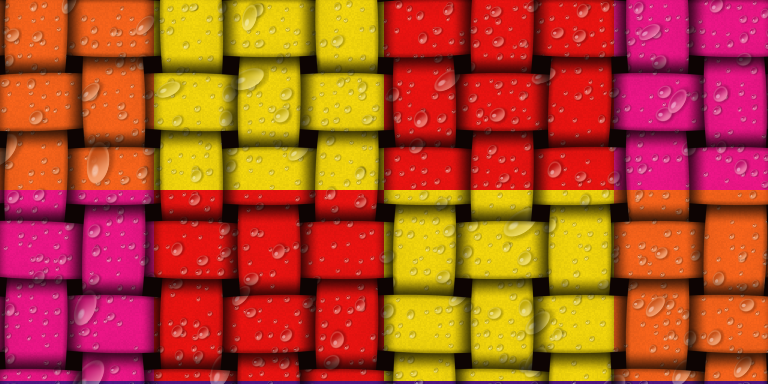
Write a WebGL 1 fragment shader that draws this pattern.

```glsl
precision highp float;
uniform vec2 u_resolution;

vec2 hash2(vec2 p) {
  vec3 q = fract(p.xyx * vec3(0.1031, 0.1030, 0.0973));
  q += dot(q, q.yzx + 33.33);
  return fract((q.xx + q.yz) * q.zy);
}

// Dye blocks: four columns, mirrored in the lower half
vec3 dye(vec2 p) {
  float block = clamp(floor((p.x - 1.0) / 0.599) + 2.0, 0.0, 3.0);
  if (p.y > 0.495) block = 3.0 - block;
  vec3 color = vec3(0.93, 0.37, 0.10);
  if (block > 0.5) color = vec3(0.91, 0.80, 0.04);
  if (block > 1.5) color = vec3(0.88, 0.07, 0.06);
  if (block > 2.5) color = vec3(0.89, 0.08, 0.50);
  return mix(color, vec3(0.30, 0.08, 0.50), step(0.992, p.y));
}

// Raised strip of one weave cell: x = coverage, y = shading
vec2 strip(vec2 g, vec2 cell, float pixel) {
  vec2 d = g - cell;
  bool vertical = mod(cell.x + cell.y, 2.0) < 0.5;
  float along = vertical ? d.y : d.x;
  float across = vertical ? d.x : d.y;
  across += (hash2(cell + 17.0).x - 0.5) * 0.07 * along;
  float halfWidth = (vertical ? 0.405 : 0.392) - 0.06 * along * along;
  float edge = halfWidth - abs(across);
  float shade = 1.0 - 0.75 * smoothstep(0.34, 0.64, abs(along));
  shade *= mix(0.72, 1.0, smoothstep(0.0, 0.07, edge));
  shade *= 1.03 - 0.35 * across * across;
  return vec2(smoothstep(-0.7 * pixel, 0.7 * pixel, edge), shade);
}

// One layer of scattered water drops, at most one per grid cell
vec3 addDrops(vec3 color, vec3 base, vec2 p, float size, float density, float stretch) {
  vec2 g = p / size;
  vec2 id = floor(g) + 40.0;
  vec2 place = hash2(id + size * 311.0);
  vec2 kind = hash2(id + size * 733.0 + 91.0);
  float radius = mix(0.16, 0.31, kind.x * kind.x);
  vec2 q = fract(g) - 0.5 - (place - 0.5) * (0.92 - 2.0 * radius);
  float angle = 0.35 + kind.y * 1.1;
  float c = cos(angle);
  float s = sin(angle);
  vec2 local = vec2(c * q.x - s * q.y, s * q.x + c * q.y) / radius;
  local.y *= stretch;
  local.y += 0.15 * local.x * local.x * (kind.x - 0.5);
  float dist = length(local);
  float soft = 1.0 / (u_resolution.y * size * radius);
  float present = step(fract(kind.y * 7.31 + place.x), density);
  float body = present * smoothstep(1.0 + soft, 1.0 - soft, dist);
  float shadow = present * smoothstep(1.45, 0.85, length(local - vec2(0.12, 0.25)));
  float lit = dot(q, vec2(0.6, 0.8)) / radius;
  vec3 glow = mix(base, vec3(1.0, 0.97, 0.88), 0.48);

  color *= 1.0 - 0.22 * shadow;
  vec3 water = mix(base * 0.84, glow, smoothstep(-0.55, 0.65, lit));
  water = mix(water, glow, 0.5 * smoothstep(0.72, 0.95, dist));
  float glint = smoothstep(0.38, 0.16, length(local - vec2(-0.4, -0.15)));
  water = mix(water, mix(base, vec3(1.0), 0.75), 0.7 * glint);
  return mix(color, water, body * 0.85);
}

void main() {
  // Height is one unit, y runs downward
  vec2 p = gl_FragCoord.xy / u_resolution.y;
  p.y = 1.0 - p.y;
  vec2 g = (p - vec2(0.094, 0.073)) / vec2(0.2023, 0.1927);
  float pixel = 5.1 / u_resolution.y;

  // Strip on top of this cell, and the neighbour tucked beneath it
  vec2 cell = floor(g + 0.5);
  vec2 d = g - cell;
  bool vertical = mod(cell.x + cell.y, 2.0) < 0.5;
  vec2 side = vertical ? vec2(d.x < 0.0 ? -1.0 : 1.0, 0.0)
                       : vec2(0.0, d.y < 0.0 ? -1.0 : 1.0);
  vec2 over = strip(g, cell, pixel);
  vec2 under = strip(g, cell + side, pixel);

  // Wet surface, from fine spray to large drops
  vec3 base = dye(p);
  vec3 surface = base * (0.97 + 0.05 * hash2(floor(p * 256.0)).x);
  surface = addDrops(surface, base, p, 0.033, 0.62, 1.15);
  surface = addDrops(surface, base, p + 0.013, 0.071, 0.50, 1.25);
  surface = addDrops(surface, base, p + 0.06, 0.19, 0.42, 1.9);

  // Composite over the dark gaps
  vec3 color = vec3(0.05, 0.015, 0.01);
  color = mix(color, surface * under.y, under.x);
  color = mix(color, surface * over.y, over.x);
  gl_FragColor = vec4(color, 1.0);
}
```
